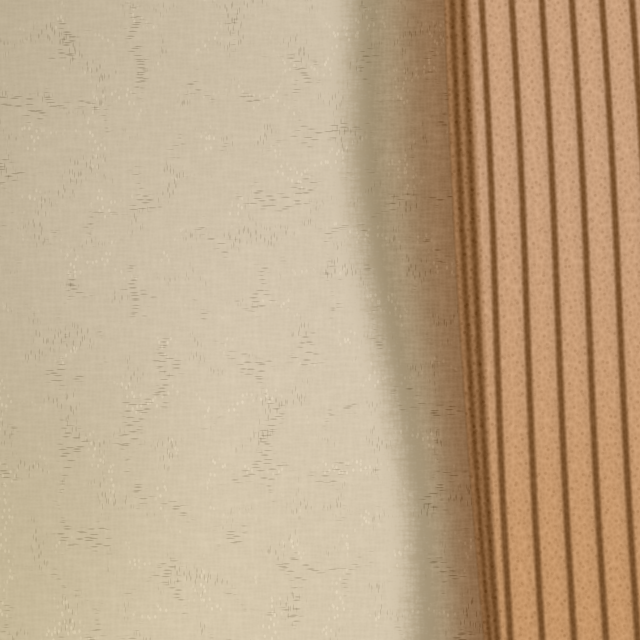
A Shadertoy shader for this texture:

```glsl
// Pale woven linen falling into shadow beside a ribbed, tan pleated drape.
#define LINEN_LIGHT vec3(0.835, 0.78, 0.69)
#define LINEN_DIM   vec3(0.735, 0.68, 0.575)
#define SHADE_GREY  vec3(0.645, 0.58, 0.465)
#define SHADE_BROWN vec3(0.61, 0.475, 0.345)
#define RIB_LIGHT   vec3(0.80, 0.635, 0.495)
#define RIB_WARM    vec3(0.785, 0.595, 0.415)
#define GROOVE      vec3(0.45, 0.295, 0.15)
#define WEAVE_DEPTH 0.055
#define RIB_PITCH   0.047
#define GROOVE_HALF 0.095

vec2 hash2(vec2 p) {
    vec3 q = fract(vec3(p.xyx) * vec3(0.1031, 0.103, 0.0973));
    q += dot(q, q.yzx + 33.33);
    return fract((q.xx + q.yz) * q.zy);
}

// Distance to the nearest scattered cell point
float cellular(vec2 p) {
    vec2 cell = floor(p), f = fract(p);
    float nearest = 4.0;
    for (int j = -1; j <= 1; j++)
    for (int i = -1; i <= 1; i++) {
        vec2 o = vec2(i, j);
        vec2 d = o + hash2(cell + o + 40.0) - f;
        nearest = min(nearest, dot(d, d));
    }
    return sqrt(nearest);
}

// Crossing threads, centred near zero
float weave(vec2 p) {
    float weft = cellular(p * vec2(28.0, 170.0));
    float warp = cellular(p * vec2(170.0, 32.0) + 17.0);
    float fine = cellular(p * vec2(190.0, 230.0) + 51.0);
    return 0.4 * weft + 0.35 * warp + 0.25 * fine - 0.47;
}

// Sparse short dashes: thick threads in the cloth
float slubs(vec2 p, vec2 density) {
    vec2 q = p * density;
    float sparse = smoothstep(0.55, 0.8, cellular(p * 19.0 + density));
    return sparse * (1.0 - smoothstep(0.1, 0.32, cellular(q)));
}

vec3 linen(vec2 p, float down, float edge) {
    // Broad, uneven light
    float drift = 0.035 * sin(9.0 * p.x + 4.0 * down) + 0.03 * sin(7.0 * down - 5.0 * p.x);
    float light = smoothstep(-0.18, 0.42, p.x + 0.16 * (down - 0.5) + drift);
    light *= 0.78 + 0.22 * smoothstep(0.0, 0.65, down);
    vec3 color = mix(LINEN_DIM, LINEN_LIGHT, light);
    color += vec3(0.005, 0.004, -0.022) * smoothstep(0.4, 1.0, down) * (1.0 - p.x);

    // Curved fold with a ragged transition, then browner bands near the drape
    float threads = weave(p);
    float fold = 0.547 + 0.095 * smoothstep(0.2, 0.9, down);
    float ragged = p.x + 0.045 * threads;
    float shade = smoothstep(fold - 0.035, fold + 0.035, ragged);
    vec3 dark = mix(SHADE_GREY, SHADE_BROWN, smoothstep(fold + 0.02, edge, p.x));
    float band = (p.x - fold) / (edge - fold);
    dark += 0.022 * sin(10.0 * band - 2.6) * smoothstep(0.0, 0.3, band);
    color = mix(color, dark, shade);
    color -= 0.06 * smoothstep(edge - 0.03, edge, p.x);

    // Thread relief and slubs
    color += WEAVE_DEPTH * threads * (1.0 + 0.8 * shade);
    color -= 0.10 * slubs(p, vec2(36.0, 190.0));
    color -= 0.07 * slubs(p + 3.0, vec2(190.0, 50.0));
    color += 0.05 * slubs(p + 7.0, vec2(120.0, 75.0));
    return color;
}

vec3 drape(vec2 p, float down, float edge) {
    // Rib coordinate: grooves lie at whole numbers and lean as they descend
    float first = 0.7525 + 0.045 * down + 0.002 * sin(6.2832 * down);
    float rib = (p.x - first) / (RIB_PITCH + 0.0028 * down);
    float across = fract(rib);
    float fromGroove = abs(fract(rib + 0.5) - 0.5);

    vec3 cloth = mix(RIB_LIGHT, RIB_WARM, smoothstep(0.25, 1.0, down));
    cloth *= 0.95 + 0.07 * sin(3.1416 * across) - 0.03 * across;

    // Tightly gathered pleats along the left edge
    float s = (p.x - edge) / (first - edge);
    float pleat = 0.5 + 0.5 * cos(6.2832 * (s * 3.5 - 0.75));
    vec3 gathered = mix(vec3(0.63, 0.465, 0.315), GROOVE, pleat);
    gathered = mix(gathered, GROOVE, 0.4 * smoothstep(0.35, 1.0, down));
    cloth = mix(gathered, cloth, smoothstep(0.58, 0.74, s));

    // Soft grooves between the ribs
    float groove = 1.0 - smoothstep(0.25 * GROOVE_HALF, 1.8 * GROOVE_HALF, fromGroove);
    groove *= smoothstep(-0.35, -0.25, rib);
    cloth = mix(cloth, GROOVE, 0.92 * groove);

    // Felted grain
    float grain = cellular(p * vec2(150.0, 125.0)) - 0.46;
    float speck = 1.0 - smoothstep(0.08, 0.25, cellular(p * 70.0 + 9.0));
    return cloth + 0.07 * grain - 0.045 * speck * (1.0 - groove);
}

void mainImage(out vec4 fragColor, in vec2 fragCoord) {
    vec2 p = fragCoord / iResolution.xy;
    float down = 1.0 - p.y;
    float edge = 0.694 + 0.031 * down + 0.031 * down * down;
    float inDrape = smoothstep(edge - 0.003, edge + 0.003, p.x);
    vec3 color = mix(linen(p, down, edge), drape(p, down, edge), inDrape);
    fragColor = vec4(clamp(color, 0.0, 1.0), 1.0);
}
```
